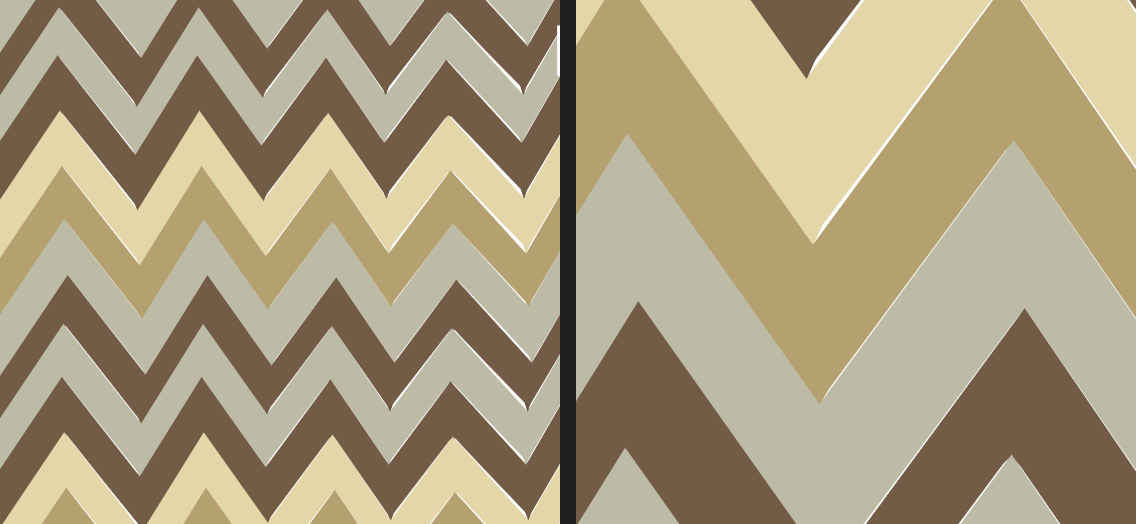
Left: the whole. Right: its middle third, enlarged.
This pattern is drawn by a Shadertoy shader. Its source:

```glsl
const float CANVAS_UNITS = 720.0;   // canvas height in design units
const float REPEAT_HEIGHT = 442.0;  // one set of six bands
const float REPEAT_DRIFT = 6.0;     // sideways drift per set
const float SLIVER_WIDTH = 8.0;
const int BANDS = 6;
const int FOLDS = 10;

const vec3 BROWN = vec3(0.45, 0.36, 0.27);
const vec3 GREY = vec3(0.74, 0.73, 0.65);
const vec3 CREAM = vec3(0.89, 0.84, 0.66);
const vec3 TAN = vec3(0.71, 0.63, 0.44);
const vec3 PAPER = vec3(1.0);

// Per band: colour, top edge height, sideways shift, sliver strength
const vec3 bandColor[BANDS] = vec3[](BROWN, GREY, BROWN, CREAM, TAN, GREY);
const float bandTop[BANDS] = float[](-57.0, 10.0, 76.0, 152.0, 228.0, 301.0);
const float bandShift[BANDS] = float[](5.0, -1.0, -3.0, 0.0, 3.0, 6.0);
const float bandSliver[BANDS] = float[](0.5, 0.9, 0.7, 0.9, 0.9, 0.4);

// Uneven fold spacing, alternating trough and peak; sliver strength per slope
const float foldX[FOLDS] = float[](-20.0, 82.0, 189.0, 274.0, 362.0,
                                   451.0, 531.0, 616.0, 720.0, 784.0);
const float slopeSliver[FOLDS - 1] = float[](0.0, 0.5, 0.0, 0.0, 0.5,
                                             0.25, 0.6, 1.0, 0.5);

vec2 hashGradient(vec2 cell) {
    float angle = 6.2832 * fract(sin(dot(cell, vec2(127.1, 311.7))) * 43758.5);
    return vec2(cos(angle), sin(angle));
}

float gradientNoise(vec2 p) {
    vec2 cell = floor(p), f = fract(p);
    vec2 w = f * f * (3.0 - 2.0 * f);
    float a = dot(hashGradient(cell), f);
    float b = dot(hashGradient(cell + vec2(1, 0)), f - vec2(1, 0));
    float c = dot(hashGradient(cell + vec2(0, 1)), f - vec2(0, 1));
    float d = dot(hashGradient(cell + vec2(1, 1)), f - vec2(1, 1));
    return mix(mix(a, b, w.x), mix(c, d, w.x), w.y);
}

// Drop of a fold below the first peak
float foldDrop(int fold) {
    float x = foldX[fold];
    float peak = 0.018 * max(x - 274.0, 0.0);
    float trough = max(120.5, 150.5 - 0.073 * x);
    return fold % 2 == 0 ? trough : peak;
}

int findSlope(float x) {
    int slope = 0;
    for (int i = 1; i < FOLDS - 1; i++) {
        if (x >= foldX[i]) slope = i;
    }
    return slope;
}

float zigzag(float x, int slope) {
    float t = (x - foldX[slope]) / (foldX[slope + 1] - foldX[slope]);
    return mix(foldDrop(slope), foldDrop(slope + 1), t);
}

// Bare paper wedge, widest near the trough
float sliver(float x, int slope, float seed) {
    float left = foldX[slope], right = foldX[slope + 1];
    float t = (x - left) / (right - left);
    float nearTrough = slope % 2 == 0 ? 1.0 - t : t;
    float tip = smoothstep(0.0, 5.0, min(x - left, right - x));
    float wear = 1.0 + 0.8 * gradientNoise(vec2(x / 120.0, seed * 1.7));
    return SLIVER_WIDTH * slopeSliver[slope] * mix(0.3, 1.0, nearTrough) * tip * wear;
}

float coverage(float dist, float pixel) {
    return clamp(dist / pixel + 0.5, 0.0, 1.0);
}

void mainImage(out vec4 fragColor, in vec2 fragCoord) {
    float pixel = CANVAS_UNITS / iResolution.y;
    vec2 p = vec2(fragCoord.x, iResolution.y - fragCoord.y) * pixel;
    vec3 color = GREY;

    // Lay bands from top to bottom, each covering what lies below its edge
    for (int i = 0; i < 2 * BANDS; i++) {
        int band = i % BANDS;
        float row = float(i / BANDS);
        float x = p.x - bandShift[band] - row * REPEAT_DRIFT;
        float rise = band < 2 ? 7.0 * row : 0.0;
        int slope = findSlope(x);
        float edge = bandTop[band] + row * REPEAT_HEIGHT - rise + zigzag(x, slope);
        float gap = bandSliver[band] * sliver(x, slope, float(i));

        float below = (p.y - edge) * 0.58;
        float bare = coverage(below + gap * 0.58, pixel) * clamp(gap / pixel, 0.0, 1.0);
        color = mix(color, PAPER, bare);
        color = mix(color, bandColor[band], coverage(below, pixel));
    }

    // Bare strip at the upper right margin
    float strip = coverage(p.x - 765.5, pixel) * coverage(p.y - 35.0, pixel)
                * coverage(104.0 - p.y, pixel);
    fragColor = vec4(mix(color, PAPER, strip), 1.0);
}
```
